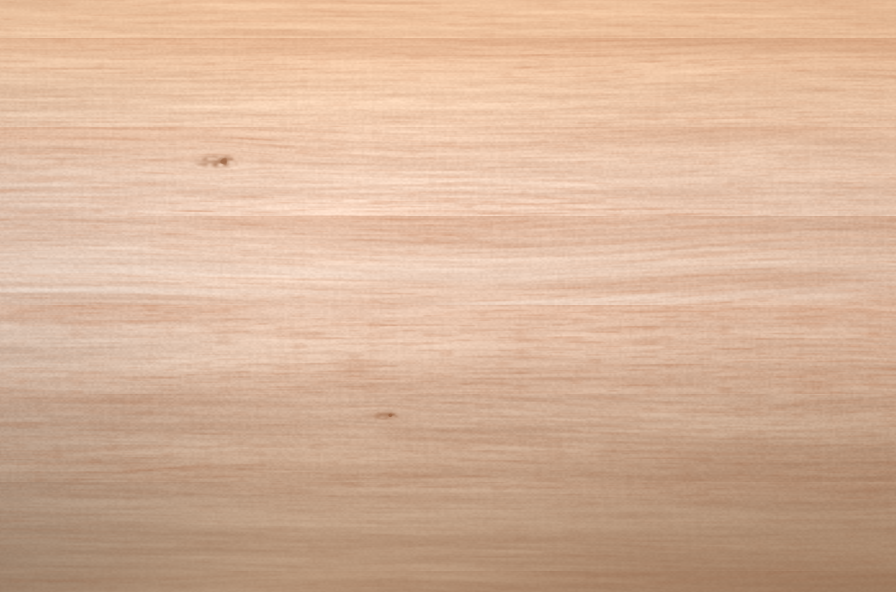
A Shadertoy shader for this texture:

```glsl
// Pale planed wood panel: joined horizontal boards with fine grain, pores and two small knots.
#define BOARD_HEIGHT 0.15
#define BOARD_OFFSET 0.035
#define GRAIN_CONTRAST 0.20
#define PORE_STRENGTH 0.34
#define RING_STRENGTH 0.13
#define KNOT_COUNT 2
#define TOP_COLOR vec3(0.960, 0.800, 0.660)
#define MIDDLE_COLOR vec3(0.955, 0.840, 0.760)
#define BOTTOM_COLOR vec3(0.715, 0.585, 0.475)
#define STREAK_COLOR vec3(0.770, 0.530, 0.390)
#define PALE_COLOR vec3(0.960, 0.910, 0.870)
#define KNOT_COLOR vec3(0.540, 0.310, 0.170)

float hash(vec2 p) {
    return fract(sin(dot(p, vec2(127.1, 311.7))) * 43758.5453);
}

float noise(vec2 p) {
    vec2 cell = floor(p);
    vec2 f = fract(p);
    f = f * f * (3.0 - 2.0 * f);
    float low = mix(hash(cell), hash(cell + vec2(1.0, 0.0)), f.x);
    float high = mix(hash(cell + vec2(0.0, 1.0)), hash(cell + vec2(1.0)), f.x);
    return mix(low, high, f.y);
}

// Layered noise stretched along the boards, centred on zero
float streaks(vec2 p) {
    float sum = 0.0;
    float weight = 0.5;
    vec2 scale = vec2(1.0, 15.0);
    for (int i = 0; i < 4; i++) {
        sum += weight * (noise(p * scale + float(i) * 17.3) - 0.5);
        scale *= vec2(1.8, 2.2);
        weight *= 0.85;
    }
    return sum;
}

// Thin dashes along the grain; finer layers are shorter
float pores(vec2 p) {
    float longDash = smoothstep(0.5, 0.95, noise(p * vec2(9.0, 190.0)));
    float shortDash = smoothstep(0.5, 0.95, noise(p * vec2(32.0, 240.0) + 9.0));
    return 0.6 * longDash + 0.7 * shortDash;
}

// Evenly stepped knot centres, in units of canvas height
vec2 knotCenter(int i) {
    return vec2(0.366, 0.727) + float(i) * vec2(0.286, -0.429);
}

// Broad light: warm top, pink middle, shaded bottom and sides
vec3 panelLight(vec2 uv) {
    vec3 color = mix(BOTTOM_COLOR, MIDDLE_COLOR, smoothstep(0.0, 0.54, uv.y));
    color = mix(color, TOP_COLOR, smoothstep(0.6, 1.0, uv.y));
    float right = smoothstep(0.45, 1.05, uv.x) * mix(0.15, 0.05, uv.y);
    float left = smoothstep(0.4, -0.1, uv.x) * mix(0.12, 0.03, uv.y);
    color *= 1.0 - right * vec3(0.85, 1.05, 1.25);
    return color * (1.0 - left * vec3(1.2, 1.0, 0.8));
}

void mainImage(out vec4 fragColor, in vec2 fragCoord) {
    vec2 uv = fragCoord / iResolution.xy;
    vec2 p = fragCoord / iResolution.y;
    float focus = 1.0 - 0.5 * smoothstep(0.2, 0.55, abs(uv.y - 0.54));

    // Boards, each with its own tint and grain
    float boardCoord = (p.y - BOARD_OFFSET) / BOARD_HEIGHT;
    float board = floor(boardCoord);
    float inBoard = fract(boardCoord);
    float tint = hash(vec2(board, 4.7)) - 0.5;

    // Grain bends gently and parts around the knots
    vec2 q = p + vec2(board * 7.31, board * 3.17);
    q.y += 0.025 * (noise(q * vec2(1.5, 2.5)) - 0.5);
    float knot = 0.0;
    for (int i = 0; i < KNOT_COUNT; i++) {
        float size = 1.0 - 0.4 * float(i);
        vec2 d = (p - knotCenter(i)) / size;
        q.y -= 0.008 * size * sign(d.y) * smoothstep(0.0, 0.01, abs(d.y))
             * exp(-dot(d * vec2(14.0, 28.0), d * vec2(14.0, 28.0)));
        float ragged = noise(p * vec2(110.0, 190.0));
        float eye = length((d - vec2(0.012, 0.0)) * vec2(120.0, 130.0));
        float halo = length(d * vec2(28.0, 85.0));
        knot = max(knot, 0.75 * (1.0 - smoothstep(0.0, 1.0, eye - 0.9 * ragged + 0.2)));
        knot = max(knot, 0.75 * ragged * (1.0 - smoothstep(0.3, 1.3, halo)));
    }

    // Growth rings drawn as contours of a warped height
    float ringPhase = q.y * 58.0 + 5.0 * noise(q * vec2(1.4, 6.0));
    float ring = pow(0.5 + 0.5 * sin(6.2832 * ringPhase), 2.0);
    ring *= smoothstep(0.35, 0.75, noise(q * vec2(1.8, 9.0) + 31.0));
    ring *= 0.3 + 1.4 * noise(q * vec2(6.0, 80.0) + 13.0);

    // Fine pores gathered in long bands
    float poreBand = smoothstep(0.2, 0.8, noise(q * vec2(0.9, 16.0) + 53.0));
    float pore = pores(q) * mix(0.45, 1.0, poreBand) * focus;

    // Pale drifting figure near mid-height
    float pale = smoothstep(0.45, 0.75, noise(q * vec2(2.5, 55.0) + 71.0));
    pale *= exp(-pow((p.y - 0.505) / 0.045, 2.0));

    // Broad streaks plus hair-thin lines
    float hair = noise(q * vec2(14.0, 260.0) + 23.0) - 0.5;
    float grain = streaks(q) + 0.36 * hair * focus;
    vec3 color = panelLight(uv);
    color *= 1.0 + tint * vec3(0.04, 0.06, 0.08);
    color *= 1.0 + GRAIN_CONTRAST * grain * vec3(0.65, 0.95, 1.15);
    vec3 streakColor = STREAK_COLOR * mix(0.8, 1.05, smoothstep(0.0, 0.6, uv.y));
    color = mix(color, streakColor, RING_STRENGTH * ring + PORE_STRENGTH * pore);
    color = mix(color, streakColor, 0.12 * poreBand * focus);
    color = mix(color, PALE_COLOR, 0.55 * pale * (1.0 - 0.6 * uv.x));

    // Shade fading down from each board's upper edge
    float fromTop = 1.0 - inBoard;
    float seam = exp(-fromTop * 7.0);
    seam *= smoothstep(0.15, 0.75, noise(vec2(p.x * 1.6, board * 5.0)));
    color = mix(color, streakColor, 0.25 * seam);

    color = mix(color, KNOT_COLOR, knot);
    color += 0.045 * focus * (noise(p * vec2(230.0, 300.0)) - 0.5);
    fragColor = vec4(clamp(color, 0.0, 1.0), 1.0);
}
```
